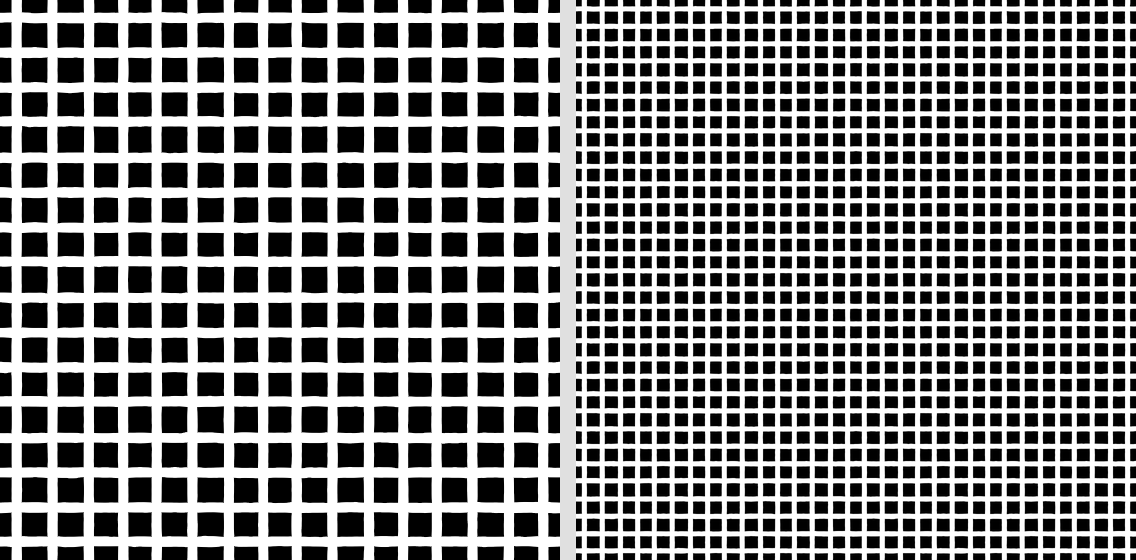
Left: one tile. Right: repeated 2 by 2.
Write a WebGL 1 fragment shader that draws this pattern.

```glsl
precision highp float;
// Black squares parted by a white grid with uneven spacing and slightly ragged edges.

#define CELLS 16.0                                  // repeats across and down
#define HALF_LINE 0.146                             // half the line width, in cells
#define COLUMN_SHIFT vec4(-0.024, 0.0, 0.042, 0.021) // line offsets, repeating every four
#define ROW_SHIFT vec4(0.027, -0.002, -0.004, -0.010)
#define COLUMN_WOBBLE 0.010                         // edge roughness, in cells
#define ROW_WOBBLE 0.018
#define FACETS 2.0                                  // long edge bends per cell
#define NICKS 6.0                                   // short edge bends per cell
#define INK vec3(0.0)
#define PAPER vec3(1.0)

uniform vec2 u_resolution;

float hash(vec2 p) {
  vec3 q = fract(vec3(p.xyx) * 0.1031);
  q += dot(q, q.yzx + 33.33);
  return fract((q.x + q.y) * q.z);
}

// Signed 1D noise that wraps after a whole number of steps.
float wrapNoise(float t, float period, float seed) {
  float k = floor(t);
  float a = hash(vec2(mod(k, period), seed));
  float b = hash(vec2(mod(k + 1.0, period), seed));
  return mix(a, b, smoothstep(0.15, 0.85, t - k)) * 2.0 - 1.0;
}

float edgeNoise(float along, float seed) {
  float facet = wrapNoise(along * FACETS, CELLS * FACETS, seed);
  float nick = wrapNoise(along * NICKS, CELLS * NICKS, seed + 57.0);
  return 0.7 * facet + 0.6 * nick * nick * nick;
}

// Coverage of the line in this cell; each of its two edges wobbles on its own.
float lineCoverage(float across, float along, vec4 shifts, float wobble, float seed, float pixel) {
  float index = mod(floor(across), CELLS);
  vec4 pick = vec4(equal(vec4(0.0, 1.0, 2.0, 3.0), vec4(mod(index, 4.0))));
  float offset = fract(across) - 0.5 - dot(shifts, pick);
  float edgeSeed = seed + 2.0 * index + step(0.0, offset);
  float dist = abs(offset) - HALF_LINE - wobble * edgeNoise(along, edgeSeed);
  return clamp(0.5 - dist / pixel, 0.0, 1.0);
}

void main() {
  vec2 cell = gl_FragCoord.xy / u_resolution * CELLS;
  vec2 pixel = CELLS / u_resolution;

  float columns = lineCoverage(cell.x, cell.y, COLUMN_SHIFT, COLUMN_WOBBLE, 11.0, pixel.x);
  float rows = lineCoverage(cell.y, cell.x, ROW_SHIFT, ROW_WOBBLE, 141.0, pixel.y);

  gl_FragColor = vec4(mix(INK, PAPER, max(columns, rows)), 1.0);
}
```
